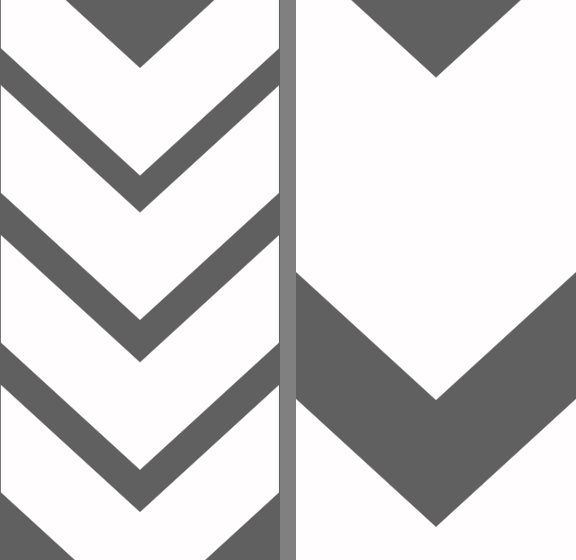
Left: the whole. Right: its middle third, enlarged.
A Shadertoy shader for this pattern:

```glsl
// Antialiased coverage of a shape from its signed distance (negative inside)
float coverage(float dist, float pixel) {
    return clamp(0.5 - dist / pixel, 0.0, 1.0);
}

void mainImage(out vec4 fragColor, in vec2 fragCoord) {
    // Canvas width is one unit; y runs downward from the top edge
    float pixel = 1.0 / iResolution.x;
    vec2 p = vec2(fragCoord.x, iResolution.y - fragCoord.y) * pixel;

    // Fold about the centre line so horizontal bands become V shapes
    float slope = 0.915;
    float depth = p.y + slope * abs(p.x - 0.5);

    // Four pale chevrons, the first set slightly lower than the even spacing
    float pale = 0.0;
    for (int i = 0; i < 4; i++) {
        float start = 0.759 + 0.535 * float(i - 1) + (i == 0 ? 0.019 : 0.0);
        float band = abs(depth - start - 0.192) - 0.192;
        pale = max(pale, coverage(band / length(vec2(1.0, slope)), 1.3 * pixel));
    }

    // Hairline dark margins at the left and right
    float margin = max(0.003 - p.x, p.x - 0.9962);
    pale *= coverage(margin, pixel);

    vec3 color = mix(vec3(0.378), vec3(1.0, 0.993, 0.995), pale);
    fragColor = vec4(color, 1.0);
}
```
